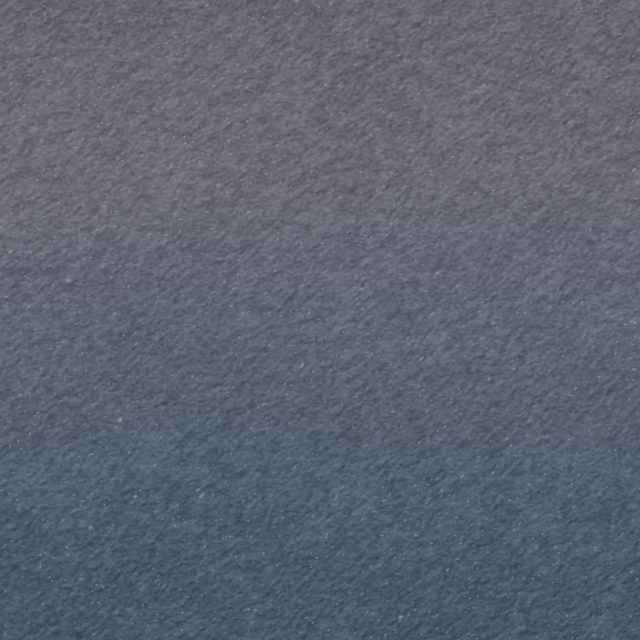
Write a WebGL 1 fragment shader that draws this texture.

```glsl
precision highp float;

uniform vec2 u_resolution;

const float GRAIN_ANGLE = 0.5;

float hash(vec2 p) {
  vec3 q = fract(p.xyx * vec3(0.1031, 0.1030, 0.0973));
  q += dot(q, q.yzx + 33.33);
  return fract((q.x + q.y) * q.z);
}

// Smooth value noise in the range -1 to 1
float noise(vec2 p) {
  vec2 cell = floor(p);
  vec2 f = fract(p);
  f = f * f * (3.0 - 2.0 * f);
  float low = mix(hash(cell), hash(cell + vec2(1.0, 0.0)), f.x);
  float high = mix(hash(cell + vec2(0.0, 1.0)), hash(cell + 1.0), f.x);
  return mix(low, high, f.y) * 2.0 - 1.0;
}

vec2 rotate(vec2 p, float angle) {
  float c = cos(angle);
  float s = sin(angle);
  return vec2(c * p.x + s * p.y, c * p.y - s * p.x);
}

// Stretched fibres, longest along the x axis
float fibreHeight(vec2 p) {
  float height = 0.40 * noise(p * vec2(55.0, 115.0) + 17.0);
  height += 0.50 * noise(rotate(p, 0.3) * vec2(95.0, 190.0) + 71.0);
  height += 0.35 * noise(rotate(p, -0.35) * vec2(150.0, 260.0) + 143.0);
  return height;
}

// Fibres lit from above, with fine grit on top
float grain(vec2 uv) {
  vec2 bend = vec2(noise(uv * 23.0 + 5.0), noise(uv * 23.0 + 47.0));
  vec2 p = rotate(uv + bend * 0.004, GRAIN_ANGLE) + 2.0;
  float height = fibreHeight(p);
  float relief = height - fibreHeight(p + vec2(0.0008, 0.0026));
  float grit = noise(rotate(uv, 0.9) * 270.0 + 311.0);
  return 0.48 * height + 0.42 * relief + 0.26 * grit;
}

// Scattered pale flecks, one candidate in each cell
float flecks(vec2 uv, float cells, float density, float size) {
  vec2 p = uv * cells;
  float cover = 0.0;
  for (int y = -1; y <= 1; y++) {
    for (int x = -1; x <= 1; x++) {
      vec2 id = floor(p) + vec2(float(x), float(y));
      vec2 centre = id + vec2(hash(id + 3.7), hash(id + 91.3));
      float tilt = GRAIN_ANGLE + 1.2 * (hash(id + 57.1) - 0.5);
      vec2 d = rotate(p - centre, tilt) / cells;
      float stretch = mix(1.0, 2.2, hash(id + 129.5));
      float radius = size * mix(0.6, 1.2, hash(id + 211.9));
      float shape = 1.0 - smoothstep(0.2, 1.3, length(d / vec2(stretch, 1.0)) / radius);
      float present = step(hash(id + 173.3), density);
      cover = max(cover, shape * present * mix(0.4, 1.0, hash(id + 251.7)));
    }
  }
  return cover;
}

// Slate blue below, warm grey above, dimming near the top
vec3 backdrop(vec2 uv) {
  vec3 deepBlue = vec3(0.293, 0.342, 0.408);
  vec3 slate = vec3(0.325, 0.370, 0.432);
  vec3 warmGrey = vec3(0.412, 0.417, 0.463);
  float height = uv.y + 0.025 * noise(uv * 3.0 + 9.0);
  vec3 color = mix(deepBlue, slate, smoothstep(0.0, 0.3, height));
  color = mix(color, warmGrey, smoothstep(0.22, 0.74, height));
  return color * (1.0 - 0.04 * smoothstep(0.8, 1.0, height));
}

void main() {
  vec2 uv = gl_FragCoord.xy / u_resolution.y;
  vec3 fleckColor = vec3(0.61, 0.65, 0.70);

  // Base tone with broad, faint mottling
  vec3 color = backdrop(uv);
  color += 0.008 * noise(uv * 9.0 + 21.0) + 0.009 * noise(uv * 26.0 + 63.0);

  // Surface texture
  color += 0.105 * grain(uv) * vec3(0.98, 1.0, 1.0);

  // Small common flecks and a few larger ones
  color = mix(color, fleckColor, 0.55 * flecks(uv, 85.0, 0.28, 0.0017));
  color = mix(color, fleckColor, 0.65 * flecks(uv + 4.0, 24.0, 0.12, 0.0028));

  gl_FragColor = vec4(clamp(color, 0.0, 1.0), 1.0);
}
```
